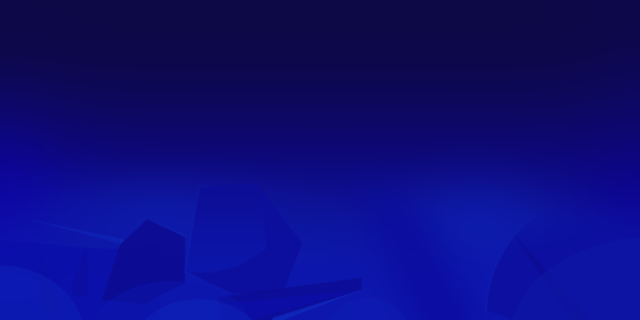
This background is drawn by a Shadertoy shader. Its source:

```glsl
// Deep blue dusk gradient above a low, translucent landscape of facets and domes.
// Convex hulls, ellipses and tapered streaks are blended over soft glows.
// Coordinates span 0..2 across and 0..1 up.

#define NIGHT vec3(0.05, 0.03, 0.275)
#define AZURE vec3(0.045, 0.088, 0.68)
#define SHADE vec3(0.045, 0.04, 0.57)
#define ROYAL vec3(0.04, 0.05, 0.66)
#define SHEEN vec3(0.06, 0.17, 0.75)
#define HORIZON_LOW 0.08
#define HORIZON_HIGH 0.93
#define RIM_WIDTH 0.0025

float fill(float d) {
    float aa = 1.0 / iResolution.y;
    return 1.0 - smoothstep(-aa, aa, d);
}

float rim(float d) {
    return fill(abs(d) - RIM_WIDTH);
}

// Convex outline with clockwise corners
float hull(vec2 p, vec2 corners[6]) {
    float d = -1e3;
    for (int i = 0; i < 6; i++) {
        vec2 a = corners[i];
        vec2 e = normalize(corners[(i + 1) % 6] - a);
        d = max(d, dot(p - a, vec2(-e.y, e.x)));
    }
    return d;
}

float ellipse(vec2 p, vec2 center, vec2 radii) {
    return (length((p - center) / radii) - 1.0) * min(radii.x, radii.y);
}

// Line whose width grows from zero at a to w at b
float streak(vec2 p, vec2 a, vec2 b, float w) {
    vec2 e = b - a;
    float t = clamp(dot(p - a, e) / dot(e, e), 0.0, 1.0);
    return length(p - a - e * t) - w * t;
}

float glow(vec2 p, vec2 center, vec2 size) {
    vec2 q = (p - center) / size;
    return exp(-dot(q, q));
}

void blend(inout vec3 col, vec3 tint, float amount) {
    col = mix(col, tint, amount);
}

vec3 sky(vec2 p) {
    float low = 1.0 - smoothstep(HORIZON_LOW, HORIZON_HIGH, p.y);
    float green = 1.0 - smoothstep(0.22, 0.56, p.y);
    vec3 col = vec3(0.05, mix(NIGHT.g, AZURE.g, green), mix(NIGHT.b, AZURE.b, low));

    // Side light and broad glows
    col.b += 0.08 * glow(p, vec2(0.0, 0.5), vec2(0.22, 0.25));
    col.b += 0.03 * glow(p, vec2(2.0, 0.7), vec2(0.2, 0.3));
    col.g -= 0.035 * glow(p, vec2(0.0, 0.35), vec2(0.22, 0.16));
    col.g -= 0.035 * glow(p, vec2(2.0, 0.36), vec2(0.22, 0.14));
    col += vec3(0.0, 0.03, 0.06) * glow(p, vec2(1.48, 0.34), vec2(0.24, 0.13));
    col += vec3(0.0, 0.025, 0.06) * glow(p, vec2(0.5, 0.36), vec2(0.36, 0.11));

    // Slanted shadow
    float across = (p.x - 1.2 - 0.48 * (0.4 - p.y)) / 0.12;
    float band = exp(-across * across) * (1.0 - smoothstep(0.25, 0.5, p.y));
    blend(col, vec3(0.045, 0.03, 0.61), 0.65 * band);
    return col;
}

void leftGround(inout vec3 col, vec2 p) {
    float ridge = p.y - 0.235 - 0.012 * cos(p.x * 9.0);
    blend(col, ROYAL, 0.7 * fill(max(ridge, p.x - 0.5)));
    blend(col, SHEEN, 0.45 * fill(streak(p, vec2(0.1, 0.312), vec2(0.38, 0.246), 0.008)));
    blend(col, SHADE, 0.35 * fill(streak(p, vec2(0.27, 0.23), vec2(0.25, 0.1), 0.028)));
    blend(col, SHADE, 0.3 * fill(streak(p, vec2(0.12, 0.23), vec2(0.16, 0.03), 0.018)));

    float rock = hull(p, vec2[6](vec2(0.318, 0.062), vec2(0.375, 0.235), vec2(0.461, 0.315),
        vec2(0.578, 0.263), vec2(0.578, 0.115), vec2(0.45, 0.05)));
    blend(col, SHADE, 0.9 * fill(rock));
    blend(col, SHEEN, 0.45 * fill(streak(p, vec2(0.461, 0.315), vec2(0.578, 0.263), 0.004)));
}

void boulder(inout vec3 col, vec2 p) {
    float body = hull(p, vec2[6](vec2(0.578, 0.15), vec2(0.622, 0.415), vec2(0.8, 0.428),
        vec2(0.945, 0.24), vec2(0.885, 0.088), vec2(0.73, 0.082)));
    float face = hull(p, vec2[6](vec2(0.578, 0.15), vec2(0.622, 0.415), vec2(0.813, 0.425),
        vec2(0.833, 0.224), vec2(0.75, 0.17), vec2(0.66, 0.148)));
    blend(col, vec3(0.045, 0.055, 0.61), 0.85 * fill(body));
    float height = smoothstep(0.15, 0.42, p.y);
    vec3 faceTint = mix(vec3(0.045, 0.085, 0.67), vec3(0.05, 0.055, 0.59), height);
    blend(col, faceTint, 0.9 * fill(max(face, body)));
    blend(col, SHEEN, 0.3 * rim(body) * (1.0 - smoothstep(0.6, 0.66, p.x)));

    float slope = hull(p, vec2[6](vec2(0.89, 0.1), vec2(0.945, 0.187), vec2(1.03, 0.16),
        vec2(1.13, 0.127), vec2(1.0, 0.11), vec2(0.95, 0.104)));
    float slab = hull(p, vec2[6](vec2(0.68, 0.072), vec2(0.9, 0.102), vec2(1.13, 0.132),
        vec2(1.13, 0.094), vec2(0.86, 0.0), vec2(0.7, -0.01)));
    blend(col, AZURE, 0.6 * fill(slope));
    blend(col, SHADE, 0.75 * fill(slab));
    blend(col, ROYAL, 0.7 * fill(streak(p, vec2(1.13, 0.094), vec2(0.72, 0.02), 0.035)));
    blend(col, SHEEN, 0.75 * fill(streak(p, vec2(1.13, 0.094), vec2(0.86, 0.0), 0.009)));
}

void domes(inout vec3 col, vec2 p) {
    float mound = ellipse(p, vec2(0.54, -0.04), vec2(0.25, 0.16));
    float knoll = ellipse(p, vec2(0.62, -0.1), vec2(0.21, 0.165));
    float hill = ellipse(p, vec2(0.0, -0.06), vec2(0.265, 0.23));
    blend(col, AZURE, 0.45 * fill(mound) + 0.15 * rim(mound));
    blend(col, SHEEN, 0.35 * fill(knoll));
    blend(col, SHEEN, 0.35 * fill(hill));
    blend(col, SHEEN, 0.15 * fill(ellipse(p, vec2(1.15, -0.07), vec2(0.14, 0.14))));
}

void rightFan(inout vec3 col, vec2 p) {
    float edge = length(p - vec2(1.9, 0.02)) - 0.38;
    float disc = fill(edge);
    float fade = 1.0 - smoothstep(0.2, 0.38, p.y);
    blend(col, vec3(0.045, 0.05, 0.61), 0.75 * disc * fade);
    blend(col, SHEEN, 0.25 * rim(edge) * fade);
    blend(col, SHADE, 0.65 * disc * fill(streak(p, vec2(1.6, 0.275), vec2(1.83, -0.02), 0.028)));
    blend(col, AZURE, 0.7 * disc * fill(p.y - 0.03 + 0.35 * (p.x - 1.523)));
    blend(col, vec3(0.06, 0.11, 0.67), 0.4 * fill(ellipse(p, vec2(2.06, -0.04), vec2(0.46, 0.3))));
}

void mainImage(out vec4 fragColor, in vec2 fragCoord) {
    vec2 p = fragCoord / iResolution.xy * vec2(2.0, 1.0);
    vec3 col = sky(p);
    leftGround(col, p);
    boulder(col, p);
    domes(col, p);
    rightFan(col, p);
    fragColor = vec4(col, 1.0);
}
```
